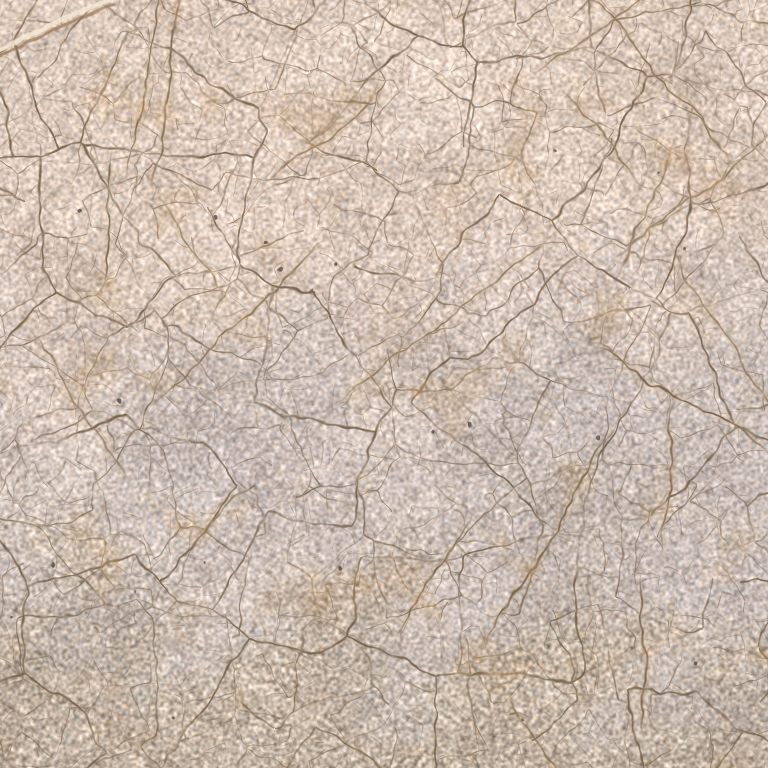
A Shadertoy shader for this texture:

```glsl
// Aged pinkish plaster covered in a dense net of fine brown cracks.
// Warped Voronoi borders and long tapering fissures form the cracks; gradient
// noise gives the grain, the cool and ochre stains and the pale scuffs.

vec2 hash2(vec2 p) {
    vec3 q = fract(p.xyx * vec3(0.1031, 0.1030, 0.0973));
    q += dot(q, q.yzx + 33.33);
    return fract((q.xx + q.yz) * q.zy);
}

float gradientNoise(vec2 p) {
    vec2 i = floor(p), f = fract(p);
    vec2 u = f * f * f * (f * (f * 6.0 - 15.0) + 10.0);
    float a = dot(hash2(i) * 2.0 - 1.0, f);
    float b = dot(hash2(i + vec2(1, 0)) * 2.0 - 1.0, f - vec2(1, 0));
    float c = dot(hash2(i + vec2(0, 1)) * 2.0 - 1.0, f - vec2(0, 1));
    float d = dot(hash2(i + 1.0) * 2.0 - 1.0, f - 1.0);
    return mix(mix(a, b, u.x), mix(c, d, u.x), u.y);
}

float fbm(vec2 p) {
    float sum = 0.0, amp = 1.0;
    for (int i = 0; i < 4; i++) {
        sum += amp * gradientNoise(p);
        p = mat2(1.62, 1.22, -1.22, 1.62) * p + 17.3;
        amp *= 0.55;
    }
    return sum;
}

// x: distance to the nearest cell border, y: random value of that border
vec2 voronoiBorder(vec2 p) {
    vec2 cell = floor(p), f = fract(p), nearest = vec2(0), home = vec2(0);
    float best = 9.0;
    for (int y = -1; y <= 1; y++)
    for (int x = -1; x <= 1; x++) {
        vec2 g = vec2(x, y), r = g + hash2(cell + g) - f;
        if (dot(r, r) < best) { best = dot(r, r); nearest = r; home = g; }
    }
    vec2 border = vec2(9.0, 0.0);
    for (int y = -2; y <= 2; y++)
    for (int x = -2; x <= 2; x++) {
        vec2 g = home + vec2(x, y), r = g + hash2(cell + g) - f;
        if (x == 0 && y == 0) continue;
        float d = dot(0.5 * (nearest + r), normalize(r - nearest));
        if (d < border.x) border = vec2(d, hash2(2.0 * cell + home + g + 5.7).x);
    }
    return border;
}

float line(float d, float halfWidth) {
    float soft = max(0.0012, 0.7 / iResolution.y);
    return 1.0 - smoothstep(halfWidth - soft, halfWidth + soft, d);
}

// One net of cracks; a share of its borders is faint or missing
float crackNet(vec2 p, float scale, float halfWidth, float missing) {
    vec2 border = voronoiBorder(p * scale);
    float fade = smoothstep(-0.4, 0.15, gradientNoise(p * scale * 1.3 + 9.0));
    float strength = smoothstep(missing, missing + 0.4, border.y) * mix(0.35, 1.0, fade);
    return line(border.x / scale, halfWidth) * strength;
}

// x: distance to a segment, y: position along it, 1 at the ends
vec2 segment(vec2 p, vec2 centre, vec2 dir, float halfLength) {
    vec2 q = p - centre;
    float along = clamp(dot(q, dir), -halfLength, halfLength);
    return vec2(length(q - dir * along), abs(along) / halfLength);
}

void mainImage(out vec4 fragColor, in vec2 fragCoord) {
    vec2 uv = fragCoord / iResolution.xy;
    vec2 warp = vec2(fbm(uv * 9.0), fbm(uv * 9.0 + 40.0));
    vec2 jitter = vec2(gradientNoise(uv * 48.0), gradientNoise(uv * 48.0 + 70.0));
    vec2 p = uv + 0.016 * warp + 0.004 * jitter;

    // Ground: warm above, cool grey below, ochre dirt near the bottom
    float cloud = fbm(uv * 3.0 + 4.0);
    float cool = 1.0 - smoothstep(0.2, 0.72, uv.y - 0.12 * uv.x + 0.4 * cloud);
    float dirt = 1.0 - smoothstep(0.0, 0.36, uv.y + 0.35 * fbm(uv * 6.0 + 21.0));
    vec3 col = mix(vec3(0.875, 0.802, 0.750), vec3(0.80, 0.755, 0.735), cool);
    col = mix(col, vec3(0.74, 0.67, 0.585), 0.65 * dirt);
    float rust = smoothstep(0.05, 0.6, fbm(uv * 11.0 + 60.0));
    col = mix(col, vec3(0.79, 0.675, 0.54), 0.35 * rust);
    col += 0.06 * fbm(uv * 5.0 + 90.0) + 0.07 * fbm(uv * 16.0 + 33.0);

    // Pale and greenish scuffs
    float scuff = smoothstep(0.1, 0.5, fbm(uv * 26.0 + 3.0));
    float patches = smoothstep(0.25, 0.55, gradientNoise(uv * 5.0 + 31.0) + 0.15 * warp.x);
    col = mix(col, vec3(0.73, 0.76, 0.70), 0.6 * scuff * patches);

    // Fine grain on turned lattices, rougher in the dirt
    vec2 turned = mat2(0.8, 0.6, -0.6, 0.8) * uv;
    float grain = 0.25 * gradientNoise(turned * 190.0) + 0.18 * gradientNoise(uv.yx * 110.0 + 7.0);
    grain += 0.07 * fbm(turned * 40.0);
    col += grain * (1.0 + 0.3 * dirt) * vec3(1.0, 0.99, 0.97);
    col += 0.04 * gradientNoise(turned * 120.0 + 80.0) * vec3(1.0, 0.0, -1.0);

    // Cracks: nets from coarse to fine, then long fissures mostly diagonal
    float crack = 0.95 * crackNet(p, 6.5, 0.0013, 0.0);
    crack = max(crack, 0.8 * crackNet(p + 3.1, 10.0, 0.0010, 0.1));
    crack = max(crack, 0.65 * crackNet(p + 7.7, 19.0, 0.0008, 0.25));
    crack = max(crack, 0.5 * crackNet(p + 5.3, 38.0, 0.0006, 0.4));
    float halo = 0.0;
    for (int i = 0; i < 20; i++) {
        vec2 r = hash2(vec2(i, 11)), s = hash2(vec2(i, 47));
        float angle = (i % 3 == 0 ? 2.35 : i % 3 == 1 ? 0.8 : 1.35) + 0.5 * (s.x - 0.5);
        vec2 bent = uv + 0.014 * warp + 0.004 * jitter;
        vec2 seg = segment(bent, r, vec2(cos(angle), sin(angle)), 0.08 + 0.14 * s.y);
        float taper = 1.0 - smoothstep(0.5, 1.0, seg.y);
        crack = max(crack, line(seg.x, 0.0012) * taper * (0.6 + 0.35 * s.x));
        halo = max(halo, exp(-seg.x * 220.0) * taper);
    }
    crack *= 0.9 + 0.7 * gradientNoise(uv * 60.0);
    col = mix(col, vec3(0.78, 0.66, 0.50), 0.3 * halo);
    col = mix(col, mix(vec3(0.45, 0.37, 0.28), vec3(0.58, 0.45, 0.29), rust), clamp(crack, 0.0, 0.9));

    // A few irregular dark pits
    vec2 cell = floor(uv * 24.0), pit = hash2(cell + 90.0);
    float pitDist = length(fract(uv * 24.0) - 0.2 - 0.6 * pit) / 24.0 + 0.004 * gradientNoise(uv * 170.0);
    float hasPit = step(0.97, hash2(cell + 140.0).x);
    col = mix(col, vec3(0.29, 0.25, 0.23), 0.75 * hasPit * line(pitDist, 0.001 + 0.002 * pit.x));

    // Bright scratch with a brown underside in the upper left corner
    vec2 scratchDir = normalize(vec2(0.14, 0.065));
    vec2 q = uv + 0.006 * warp + 0.003 * jitter;
    float under = line(segment(q, vec2(0.065, 0.958), scratchDir, 0.09).x, 0.002);
    float bright = line(segment(q, vec2(0.06, 0.964), scratchDir, 0.10).x, 0.003);
    col = mix(col, vec3(0.60, 0.47, 0.32), 0.7 * under);
    col = mix(col, vec3(0.97, 0.92, 0.84), 0.8 * bright);

    fragColor = vec4(clamp(col, 0.0, 1.0), 1.0);
}
```
